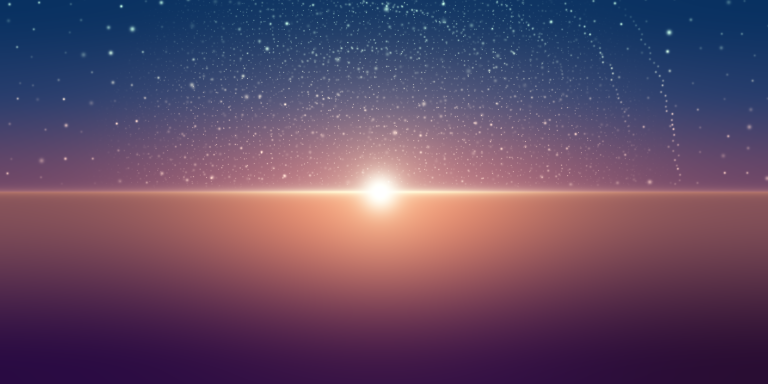
Give the GLSL for this background, as a WebGL 1 fragment shader.

```glsl
precision highp float;
// Sunrise glow on a level horizon beneath a dusk sky full of circling stars.

uniform vec2 u_resolution;

vec2 hash2(vec2 p) {
  vec3 q = fract(p.xyx * vec3(0.1031, 0.1030, 0.0973));
  q += dot(q, q.yzx + 33.33);
  return fract((q.xx + q.yz) * q.zy);
}

// One jittered star per grid cell; most are faint and a few are large
float starField(vec2 p, float cell, float radius, float seed) {
  vec2 id = floor(p / cell);
  vec2 rnd = hash2(id + seed);
  vec2 jitter = 0.2 + 0.6 * hash2(id + seed + 57.0);
  float dist = length(p - (id + jitter) * cell);
  float size = radius * (0.65 + 0.7 * pow(rnd.x, 5.0));
  return exp(-dist * dist / (size * size)) * (0.15 + 0.85 * rnd.y * rnd.y);
}

// Broken arcs of small stars that circle the sun
float starTrails(vec2 p) {
  float angle = atan(p.y, p.x);
  float sum = 0.0;
  for (int i = 0; i < 6; i++) {
    float k = float(i);
    float ring = 0.28 + 0.1 * k;
    float slope = angle - (2.2 - 0.4 * k);
    vec2 along = vec2(angle * ring, length(p) - ring - 0.03 * slope);
    float id = floor(along.x / 0.013);
    vec2 rnd = hash2(vec2(id + 90.0, k * 7.0));
    vec2 offset = vec2(along.x - (id + 0.3 + 0.4 * rnd.x) * 0.013,
                       along.y - 0.016 * (rnd.y - 0.5));
    float span = exp(-slope * slope * 9.0);
    sum += exp(-dot(offset, offset) / 0.000008) * span * (0.3 + 0.6 * rnd.x);
  }
  return sum;
}

vec3 skyColor(vec2 p) {
  vec3 dusk = vec3(0.42, 0.27, 0.40);
  vec3 blue = vec3(0.16, 0.24, 0.43);
  vec3 night = vec3(0.03, 0.19, 0.38);
  vec3 color = mix(dusk, blue, smoothstep(0.0, 0.28, p.y));
  color = mix(color, night, smoothstep(0.18, 0.5, p.y));
  return color + vec3(0.33, 0.19, 0.10) * exp(-3.0 * p.x * p.x - 8.0 * p.y * p.y);
}

vec3 groundColor(vec2 p) {
  vec3 rose = vec3(0.52, 0.32, 0.35);
  vec3 plum = mix(vec3(0.16, 0.04, 0.26), vec3(0.16, 0.05, 0.20),
                  smoothstep(0.2, 1.0, p.x));
  vec3 color = mix(rose, plum, smoothstep(0.0, 0.47, -p.y));
  return color + vec3(0.45, 0.26, 0.09) * exp(-4.0 * p.x * p.x - 8.0 * p.y * p.y);
}

vec3 screenBlend(vec3 base, vec3 light) {
  return 1.0 - (1.0 - base) * (1.0 - clamp(light, 0.0, 1.0));
}

void main() {
  vec2 p = (gl_FragCoord.xy - 0.5 * u_resolution) / u_resolution.y;
  p.x += 0.01;
  float r = length(p);
  float horizon = smoothstep(-0.003, 0.003, p.y);
  vec3 color = mix(groundColor(p), skyColor(p), horizon);

  // Sparse bright stars everywhere, fine dust gathered around the sun
  float dome = 1.0 - smoothstep(0.4, 0.8, r);
  float stars = starField(p, 0.066, 0.0048, 11.0);
  for (int i = 0; i < 3; i++) {
    float k = float(i);
    stars += starField(p + 0.37 * k, 0.016 + 0.009 * k, 0.0023 + 0.0005 * k,
                       120.0 + 31.0 * k) * dome * 0.6;
  }
  stars += starTrails(p);
  vec3 starTint = mix(vec3(1.0, 0.74, 0.62), vec3(0.72, 0.95, 0.82),
                      smoothstep(0.1, 0.45, p.y));
  color = screenBlend(color, starTint * stars * smoothstep(0.005, 0.04, p.y));

  // Band of light along the horizon
  float reach = exp(-5.0 * p.x * p.x);
  vec3 lineTint = mix(vec3(0.80, 0.42, 0.20), vec3(1.0, 0.88, 0.62), reach);
  float band = exp(-abs(p.y) / 0.009) * (0.5 + 0.45 * reach);
  band += 0.22 * exp(-abs(p.y) / 0.035) * reach;
  color = screenBlend(color, lineTint * band);

  // Sun halo and white core
  color = screenBlend(color, vec3(0.95, 0.78, 0.48) * 0.95 * exp(-r / 0.085));
  color = screenBlend(color, vec3(1.0, 0.98, 0.9) * 1.2 * exp(-r * r / 0.0022));

  gl_FragColor = vec4(color, 1.0);
}
```
